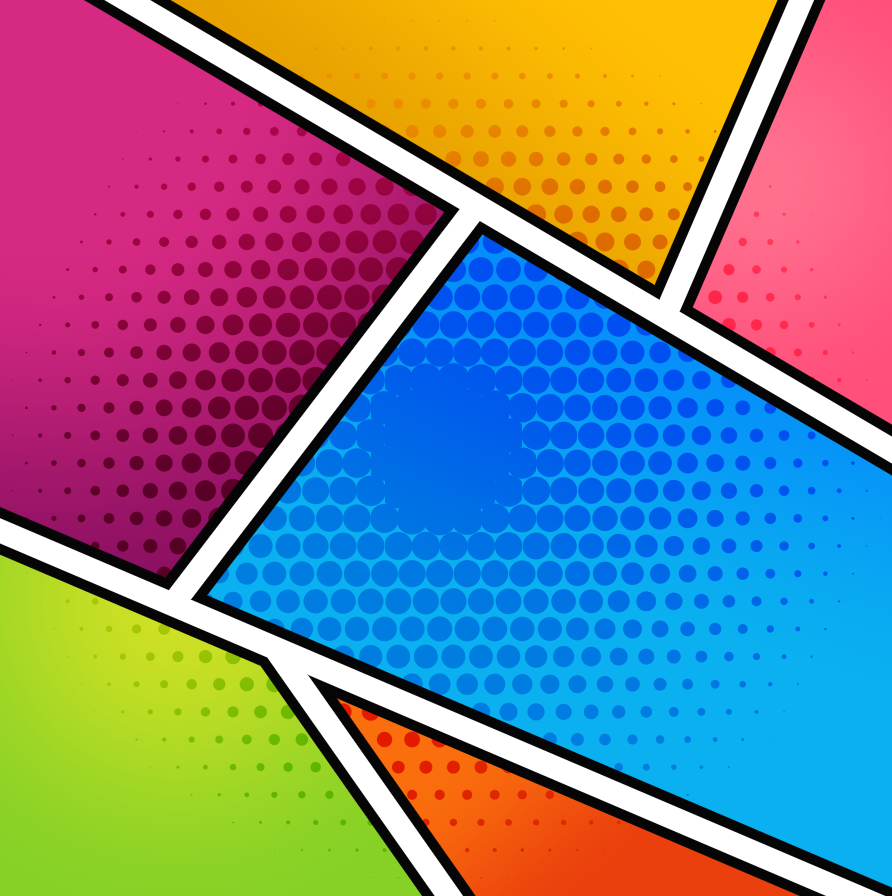
This background is drawn by a Shadertoy shader. Its source:

```glsl
// Comic page background: six coloured panels, white gutters and radial halftone dots.

const vec3 INK = vec3(0.02);
const vec3 PAPER = vec3(1.0);
const float GUTTER = 0.0130;   // half width of the white strips
const float BORDER = 0.0245;   // half width including the ink outline
const vec2 PITCH = vec2(0.03075, 0.03085);
const vec2 GRID_ORIGIN = vec2(0.4753, 0.6374);
const vec2 BURST = vec2(0.495, 0.499);

// Signed distance to a line, positive on the left of a -> b
float lineSide(vec2 p, vec2 a, vec2 b) {
    vec2 dir = normalize(b - a);
    return dir.x * (p.y - a.y) - dir.y * (p.x - a.x);
}

// Step across an edge, smoothed over about one pixel
float cover(float dist, float pixel) {
    return smoothstep(-0.7 * pixel, 0.7 * pixel, dist);
}

// Blend position along the segment from a to b
float along(vec2 p, vec2 a, vec2 b) {
    vec2 ab = b - a;
    return smoothstep(0.0, 1.0, dot(p - a, ab) / dot(ab, ab));
}

// Dots shrink away from the burst and merge close to it
float dotRadius(float d) {
    float radius = min((0.495 - d) * 0.052, 0.018 - 0.02 * d);
    return radius + 0.0036 * (1.0 - smoothstep(0.058, 0.11, d));
}

// Halftone on staggered rows; adjacent rows are checked for overlaps
float halftone(vec2 p, float pixel) {
    float nearRow = floor((p.y - GRID_ORIGIN.y) / PITCH.y + 0.5);
    float inside = -1.0;
    for (int i = -1; i <= 1; i++) {
        float row = nearRow + float(i);
        float shift = 0.5 * mod(row, 2.0);
        float column = floor((p.x - GRID_ORIGIN.x) / PITCH.x - shift + 0.5) + shift;
        vec2 center = GRID_ORIGIN + vec2(column, row) * PITCH;
        inside = max(inside, dotRadius(distance(center, BURST)) - distance(p, center));
    }
    return cover(inside, pixel);
}

// Two gradients, one for the ground and one for the dots
vec3 panel(vec3 groundA, vec3 groundB, float groundMix,
           vec3 dotA, vec3 dotB, float dotMix, float dots) {
    return mix(mix(groundA, groundB, groundMix), mix(dotA, dotB, dotMix), dots);
}

void mainImage(out vec4 fragColor, in vec2 fragCoord) {
    float pixel = 1.0 / iResolution.y;
    vec2 p = fragCoord * pixel;
    float dots = halftone(p, pixel);

    // Center lines of the gutters
    float upper = lineSide(p, vec2(0.142, 1.0), vec2(0.995, 0.498));
    float lower = lineSide(p, vec2(0.0, 0.4076), vec2(0.995, -0.017));
    float middle = lineSide(p, vec2(0.522, 0.757), vec2(0.203, 0.339));
    float bottom = lineSide(p, vec2(0.329, 0.245), vec2(0.501, 0.0));
    float top = lineSide(p, vec2(0.8945, 1.0), vec2(0.7467, 0.6576));

    // Panel colours, chosen by the side of each gutter
    vec3 color;
    float edge;
    if (upper > 0.0) {
        edge = min(upper, abs(top));
        if (top < 0.0) {
            color = panel(vec3(1.0, 0.75, 0.01), vec3(0.90, 0.62, 0.0),
                          along(p, vec2(0.72, 1.0), vec2(0.48, 0.70)),
                          vec3(0.93, 0.57, 0.0), vec3(0.87, 0.42, 0.0),
                          along(p, vec2(0.55, 0.95), vec2(0.60, 0.72)), dots);
        } else {
            color = panel(vec3(1.0, 0.44, 0.56), vec3(1.0, 0.31, 0.48),
                          smoothstep(0.0, 0.27, distance(p, vec2(0.85, 0.80))),
                          vec3(1.0, 0.27, 0.40), vec3(1.0, 0.15, 0.29),
                          along(p, vec2(0.92, 0.78), vec2(0.80, 0.66)), dots);
        }
    } else if (lower > 0.0) {
        edge = min(min(-upper, lower), abs(middle));
        if (middle < 0.0) {
            color = panel(vec3(0.84, 0.16, 0.51), vec3(0.54, 0.06, 0.38),
                          smoothstep(0.20, 0.64, distance(p, vec2(0.06, 0.94))),
                          vec3(0.67, 0.02, 0.28), vec3(0.34, 0.0, 0.15),
                          along(p, vec2(0.18, 0.86), vec2(0.29, 0.42)), dots);
        } else {
            color = panel(vec3(0.02, 0.55, 0.98), vec3(0.04, 0.69, 0.94),
                          along(p, vec2(0.62, 0.72), vec2(0.51, 0.36)),
                          vec3(0.0, 0.31, 0.94), vec3(0.0, 0.49, 0.88),
                          along(p, vec2(0.60, 0.68), vec2(0.42, 0.30)), dots);
        }
    } else {
        edge = min(-lower, abs(bottom));
        if (bottom < 0.0) {
            color = panel(vec3(0.81, 0.88, 0.14), vec3(0.53, 0.82, 0.15),
                          smoothstep(0.0, 0.36, distance(p, vec2(0.20, 0.33))),
                          vec3(0.66, 0.78, 0.02), vec3(0.36, 0.71, 0.0),
                          along(p, vec2(0.16, 0.33), vec2(0.34, 0.10)), dots);
        } else {
            color = panel(vec3(0.98, 0.43, 0.05), vec3(0.92, 0.25, 0.05),
                          along(p, vec2(0.52, 0.17), vec2(0.66, 0.0)),
                          vec3(0.89, 0.10, 0.0), vec3(0.87, 0.16, 0.0),
                          along(p, vec2(0.42, 0.18), vec2(0.55, 0.05)), dots);
        }
    }

    // Ink outline, then white gutter
    color = mix(INK, color, cover(edge - BORDER, pixel));
    color = mix(PAPER, color, cover(edge - GUTTER, pixel));
    fragColor = vec4(color, 1.0);
}
```
